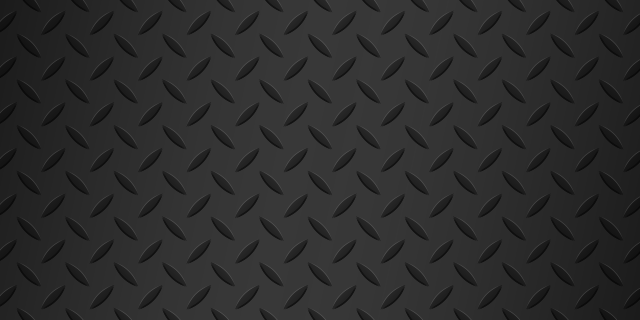
A Shadertoy shader for this texture:

```glsl
const vec2 PERIOD = vec2(0.1516, 1.0 / 7.0);   // spacing in canvas heights
const vec2 LENS = vec2(0.0534, 0.0135);        // half length, half width
const float STEEL_LIGHT = 0.22;
const float GLINT = 0.32;

float hash(float n) {
    return fract(sin(n * 127.1) * 43758.5453);
}

float noise(float x) {
    float cell = floor(x);
    return mix(hash(cell), hash(cell + 1.0), smoothstep(0.0, 1.0, x - cell));
}

// Distance to a pointed lens lying along x
float lensDistance(vec2 p, vec2 halfSize) {
    float radius = dot(halfSize, halfSize) / (2.0 * halfSize.y);
    return length(abs(p) + vec2(0.0, radius - halfSize.y)) - radius;
}

// Soft line around zero distance
float line(float d, float halfWidth, float pixel) {
    return 1.0 - smoothstep(halfWidth - 0.5 * pixel, halfWidth + 0.5 * pixel, abs(d));
}

// Sheet brightness: a tilted central sheen with faint streaks
float sheetShade(vec2 p) {
    float across = p.x - 0.22 * (p.y - 0.5);
    float sheen = STEEL_LIGHT * exp(-0.6 * across * across);
    float streaks = noise(across * 14.0) + 0.5 * noise(across * 37.0 + 9.0) - 0.75;
    return sheen + 0.006 * streaks * exp(-3.0 * across * across);
}

// One lattice of raised lenses, leaning by slope +1 or -1
float addTreads(float shade, float sheet, vec2 p, vec2 offset, float slope, float pixel) {
    vec2 cell = (fract(p / PERIOD - offset + 0.5) - 0.5) * PERIOD;
    vec2 along = vec2(1.0, slope) * inversesqrt(2.0);
    vec2 upward = vec2(-slope, 1.0) * inversesqrt(2.0);
    vec2 local = vec2(dot(cell, along), dot(cell, upward));
    float d = lensDistance(local, LENS);
    float height = local.y / LENS.y;

    // Darker face, then the shaded lower rim and the lit upper rim
    float face = 1.0 - smoothstep(-0.5 * pixel, 0.5 * pixel, d);
    shade = mix(shade, sheet * (0.66 + 0.08 * height), face);
    float lowerRim = line(d + 0.0008, 0.0027, pixel) * smoothstep(0.05, 0.55, -height);
    shade = mix(shade, sheet * 0.3, 0.9 * lowerRim);
    float upperRim = line(d, 0.0014, pixel) * smoothstep(0.1, 0.9, height);
    return mix(shade, GLINT * (0.4 + 2.7 * sheet), 0.85 * upperRim);
}

void mainImage(out vec4 fragColor, in vec2 fragCoord) {
    float pixel = 1.0 / iResolution.y;
    vec2 p = vec2(fragCoord.x - 0.5 * iResolution.x, fragCoord.y) * pixel;

    float sheet = sheetShade(p);
    float shade = addTreads(sheet, sheet, p, vec2(0.0), -1.0, pixel);
    shade = addTreads(shade, sheet, p, vec2(0.5), 1.0, pixel);

    fragColor = vec4(vec3(shade), 1.0);
}
```
